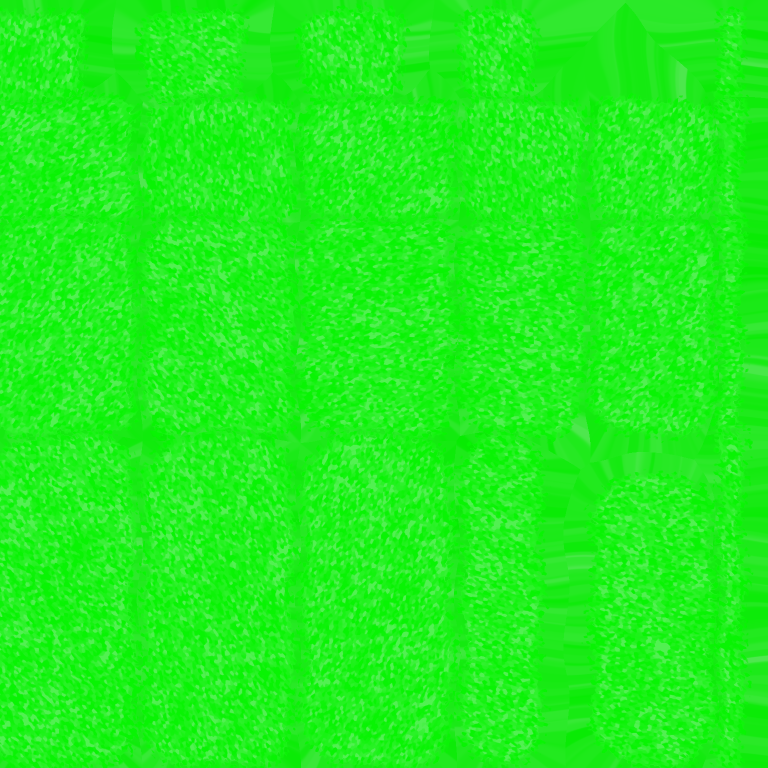
A Shadertoy shader for this texture:

```glsl
const int COLUMNS = 6;
const int ROWS = 4;
const float COLUMN_EDGE[7] = float[7](-0.02, 0.182, 0.388, 0.595, 0.765, 0.936, 0.966);
const float ROW_EDGE[5] = float[5](0.0, 0.435, 0.715, 0.87, 0.985);
const vec3 DARK_GREEN = vec3(0.03, 0.955, 0.01);
const vec3 PALE_GREEN = vec3(0.32, 0.94, 0.32);
const float GRAIN_SCALE = 190.0;   // specks across the canvas
const float STREAK_SCALE = 105.0;  // padding bands along an island edge
const float CLOUD_SCALE = 38.0;
const float GRAIN_STRETCH = 1.45;
const float GRAIN_CONTRAST = 1.35;
const float COLUMN_GAP = 0.007;
const float WOBBLE = 0.004;
const float FRAY = 0.014;
const float PADDING_SHADE = 0.965;
const int SAMPLES = 2;             // per axis

float hash(vec2 p) {
    vec3 q = fract(vec3(p.xyx) * 0.1031);
    q += dot(q, q.yzx + 33.33);
    return fract((q.x + q.y) * q.z);
}

// Cellular noise: random cell values blended by distance to jittered points
float cellNoise(vec2 p, float sharpness) {
    vec2 cell = floor(p);
    float sum = 0.0, total = 0.0;
    for (int y = -1; y <= 1; y++)
    for (int x = -1; x <= 1; x++) {
        vec2 id = cell + vec2(x, y);
        vec2 offset = id + vec2(hash(id + 17.3), hash(id + 71.9)) - p;
        float weight = exp(-sharpness * dot(offset, offset));
        sum += weight * hash(id + 5.7);
        total += weight;
    }
    return sum / total;
}

// Nearest island: signed distance, nearest edge point and island number
float nearestIsland(vec2 p, out vec2 foot, out float island) {
    float nearest = 10.0;
    foot = p;
    island = 0.0;
    for (int c = 0; c < COLUMNS; c++)
    for (int r = 0; r < ROWS; r++) {
        bool strip = c == COLUMNS - 1;
        if (c == 4 && r == ROWS - 1) continue;
        vec2 low = vec2(COLUMN_EDGE[c], ROW_EDGE[r]);
        vec2 high = vec2(COLUMN_EDGE[c + 1], ROW_EDGE[r + 1]);
        if (!strip) {
            low.x += COLUMN_GAP;
            high.x -= COLUMN_GAP;
            if (r == ROWS - 1) high.x -= 0.065;         // narrow caps
            if (r == 0 && c == 3) high.x -= 0.055;
            if (r == 0 && c == 4) high.y -= 0.055;
        }
        vec2 halfSize = 0.5 * (high - low);
        float radius = strip ? 0.004 : (r == 0 ? 0.065 : (r == 1 ? 0.04 : 0.022));
        radius = min(radius, min(halfSize.x, halfSize.y));
        vec2 local = p - 0.5 * (low + high);
        vec2 core = clamp(local, radius - halfSize, halfSize - radius);
        vec2 outward = local - core;
        float reach = length(outward);
        vec2 inner = abs(local) - halfSize;
        float dist = reach > 0.0 ? reach - radius : max(inner.x, inner.y);
        if (dist < nearest) {
            nearest = dist;
            foot = 0.5 * (low + high) + core + outward * min(1.0, radius / max(reach, 1e-5));
            island = float(c * ROWS + r);
        }
    }
    return nearest;
}

// Speckled surface with its grain turned for each island
float grain(vec2 p, float island) {
    float angle = 3.1416 * hash(vec2(island, 3.0));
    vec2 axis = vec2(cos(angle), sin(angle));
    vec2 turned = vec2(dot(p, axis), dot(p, vec2(-axis.y, axis.x)) * GRAIN_STRETCH) + 2.0;
    float fine = cellNoise(turned * GRAIN_SCALE, 9.0);
    float cloud = cellNoise(p * CLOUD_SCALE + 40.0, 3.0);
    float drift = sin(p.x * 19.0 + 2.0 * sin(p.y * 13.0)) * sin(p.y * 17.0 + island);
    return 0.5 + GRAIN_CONTRAST * (fine - 0.5) + 0.35 * (cloud - 0.5) + 0.035 * drift;
}

vec3 surface(vec2 p) {
    vec2 warped = p + WOBBLE * sin(p.yx * vec2(43.0, 37.0) + 1.7 * sin(p * 29.0));
    vec2 foot;
    float island;
    float dist = nearestIsland(warped, foot, island);
    float speck = grain(p, island);

    // Padding repeats the edge value outward, which makes bands and wedges
    float streak = cellNoise(foot * STREAK_SCALE + 9.0, 14.0);
    streak = mix(streak, cellNoise(foot * STREAK_SCALE * 0.35 + 60.0, 20.0), 0.35);
    streak = 0.5 + 1.15 * (streak - 0.5);
    float padding = smoothstep(-0.001, 0.003, dist + FRAY * (speck - 0.5));

    // Skew the tones so that pale specks are rare
    float tone = clamp(mix(speck, streak, padding), 0.0, 1.0);
    tone = 0.62 * tone + 0.38 * pow(tone, 10.0);
    return mix(DARK_GREEN, PALE_GREEN, tone) * mix(1.0, PADDING_SHADE, padding);
}

void mainImage(out vec4 fragColor, in vec2 fragCoord) {
    vec3 color = vec3(0.0);
    for (int y = 0; y < SAMPLES; y++)
    for (int x = 0; x < SAMPLES; x++) {
        vec2 shift = (vec2(x, y) + 0.5) / float(SAMPLES) - 0.5;
        color += surface((fragCoord + shift) / iResolution.xy);
    }
    fragColor = vec4(color / float(SAMPLES * SAMPLES), 1.0);
}
```
